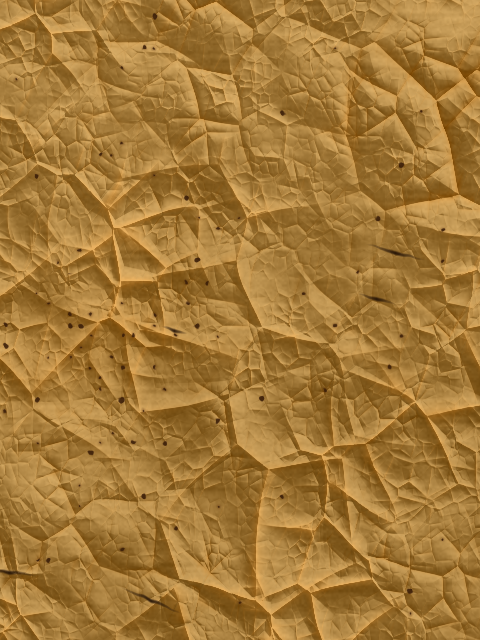
A Shadertoy shader for this texture:

```glsl
// Crumpled, aged kraft paper: layered cellular creases form a height field that
// is lit from the upper right, then tinted with worn orange folds, fine laid
// fibres, clustered rust specks and a few deep dark folds.

#define RELIEF 1.10          // strength of the crease shading
#define FOLD_SHARPNESS 4.0   // how quickly a facet flattens away from its fold
#define FOLD_SCALE 6.5       // largest facets per canvas height
#define WARP 0.011           // bending of the folds
#define FIBRE 0.36           // contrast of the laid fibres
#define SPECK_SCALE 60.0     // speck cells per canvas height
#define LIGHT_DIR vec2(0.42, 0.91)
#define PAPER vec3(0.643, 0.484, 0.233)
#define TONE_STEP vec3(0.080, 0.076, 0.067)
#define WORN_TINT vec3(0.060, 0.010, -0.030)
#define RUST vec3(0.22, 0.11, 0.03)

const mat2 TURN = mat2(0.8, 0.6, -0.6, 0.8);

vec2 hash2(vec2 p) {
    p = vec2(dot(p, vec2(127.1, 311.7)), dot(p, vec2(269.5, 183.3)));
    return fract(sin(p) * 43758.55);
}

// Layered sines, roughly -1 to 1
float waves(vec2 p) {
    float sum = 0.0;
    for (int i = 0; i < 4; i++) {
        p = TURN * p * 1.5 + 1.7;
        sum += sin(p.x + 1.5 * sin(p.y));
    }
    return sum * 0.35;
}

// Smooth lattice noise for fibres and grain, -1 to 1
float grain(vec2 p) {
    vec2 cell = floor(p), f = fract(p);
    f = f * f * (3.0 - 2.0 * f);
    float low = mix(hash2(cell).x, hash2(cell + vec2(1, 0)).x, f.x);
    float high = mix(hash2(cell + vec2(0, 1)).x, hash2(cell + vec2(1, 1)).x, f.x);
    return mix(low, high, f.y) * 2.0 - 1.0;
}

// Cellular noise: difference of the two nearest distances, zero on a fold
float foldDistance(vec2 p) {
    vec2 cell = floor(p), f = fract(p);
    float first = 9.0, second = 9.0;
    for (int y = -1; y <= 1; y++)
    for (int x = -1; x <= 1; x++) {
        vec2 offset = vec2(x, y);
        float d = length(offset + hash2(cell + offset) - f);
        second = min(second, max(first, d));
        first = min(first, d);
    }
    return second - first;
}

// x: paper height, y: signed wear along folds (valley positive)
vec2 crumple(vec2 p) {
    p += WARP * vec2(waves(p * 5.0), waves(p * 5.0 + 9.0));
    p.y *= 0.85;
    float scale = FOLD_SCALE, weight = 0.85;
    vec2 result = vec2(0.0);
    for (int i = 0; i < 5; i++) {
        p = TURN * p + 3.1;
        vec2 q = p * scale;
        float fold = foldDistance(q);
        float depth = waves(q * 0.28) * weight;
        result.x += depth * (1.0 - exp(-FOLD_SHARPNESS * fold)) / scale;
        result.y += depth * exp(-16.0 * fold);
        scale *= 1.75;
        weight *= i == 0 ? 1.15 : 0.80;
    }
    return result;
}

// Rust specks, denser inside stained areas; x: core, y: soft halo
vec2 specks(vec2 uv, float stain) {
    vec2 p = uv * SPECK_SCALE + 0.10 * vec2(grain(uv * 190.0), grain(uv * 190.0 + 50.0));
    vec2 cell = floor(p);
    vec2 pick = hash2(cell + 71.0);
    vec2 centre = 0.4 + 0.2 * hash2(cell + 19.0);
    float radius = mix(0.06, 0.24, pick.y * pick.y);
    float present = step(pick.x, 0.008 + 0.20 * stain);
    float d = length(fract(p) - centre);
    float core = 1.0 - smoothstep(radius - 0.05, radius + 0.09, d);
    float halo = 1.0 - smoothstep(0.0, 0.38, d);
    return present * vec2(core, halo);
}

// Short tapered dark folds at scattered places
float deepFolds(vec2 uv, float aspect) {
    float dark = 0.0;
    for (int i = 0; i < 5; i++) {
        vec2 seed = vec2(float(i), 4.0);
        vec2 p = uv - hash2(seed) * vec2(aspect, 1.0);
        float slope = 0.6 * hash2(seed + 8.0).x - 0.5;
        float reach = mix(0.02, 0.05, hash2(seed + 8.0).y);
        float taper = max(0.0, 1.0 - abs(p.x) / reach);
        float d = abs(p.y - slope * p.x - 0.0015 * grain(vec2(p.x * 90.0, seed.x)));
        dark = max(dark, taper * (1.0 - smoothstep(0.0005, 0.0015 + 0.0035 * taper, d)));
    }
    return dark;
}

void mainImage(out vec4 fragColor, in vec2 fragCoord) {
    vec2 uv = fragCoord / iResolution.y;
    float aspect = iResolution.x / iResolution.y;

    // Lit relief, softly limited
    vec2 delta = LIGHT_DIR * 0.0011;
    vec2 toward = crumple(uv + delta), away = crumple(uv - delta);
    float relief = RELIEF * (away.x - toward.x) / 0.0022;
    float wear = 0.5 * (toward.y + away.y);
    float tone = relief / sqrt(1.0 + 0.22 * relief * relief) - 0.6 * wear;

    // Broad ageing, fibres and grain
    float ageing = waves(uv * 3.0 + 2.0);
    tone += 0.25 * ageing + 0.5 * (uv.y - 0.5);
    tone += FIBRE * grain(uv * vec2(14.0, 170.0)) + 0.28 * grain(uv * 260.0);

    // Stains gather at the left and in a few patches
    vec2 toStain = (uv - vec2(0.13, 0.47)) / vec2(0.13, 0.10);
    float stain = exp(-dot(toStain, toStain)) + 0.2 * smoothstep(0.4, 1.0, waves(uv * 4.0 + 6.0));
    tone -= 0.5 * stain;

    vec3 colour = PAPER + TONE_STEP * clamp(tone, -4.0, 2.6);
    colour += WORN_TINT * min(abs(wear), 1.0) + 0.3 * WORN_TINT * stain;
    vec2 speck = specks(uv, stain);
    colour = mix(colour, RUST * 1.6, 0.35 * speck.y);
    colour = mix(colour, RUST, 0.85 * speck.x);
    colour = mix(colour, RUST * 0.6, 0.9 * deepFolds(uv, aspect));
    fragColor = vec4(clamp(colour, 0.0, 1.0), 1.0);
}
```
